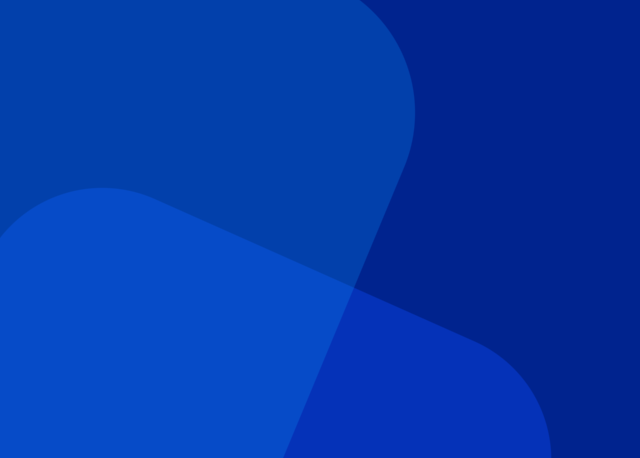
A Shadertoy shader for this background:

```glsl
const vec3 NAVY = vec3(0.000, 0.137, 0.557);
const vec3 STEEL_BLUE = vec3(0.008, 0.251, 0.671);
const vec3 ROYAL_BLUE = vec3(0.018, 0.196, 0.722);
const vec3 BRIGHT_BLUE = vec3(0.024, 0.294, 0.784);

// Lengths are in canvas heights, tilts in degrees clockwise
const vec2 UPPER_CENTER = vec2(-0.4288, 0.3316);
const float UPPER_HALF_SIZE = 1.0939;
const float UPPER_RADIUS = 0.310;
const float UPPER_TILT = 22.6;

const vec2 LOWER_CENTER = vec2(0.4168, -0.1971);
const float LOWER_HALF_SIZE = 0.6645;
const float LOWER_RADIUS = 0.2826;
const float LOWER_TILT = 24.0;

const float EDGE_SOFTNESS = 0.002;

// Signed distance to a tilted square with rounded corners
float roundedSquare(vec2 p, float halfSize, float radius, float tilt) {
    float c = cos(radians(tilt));
    float s = sin(radians(tilt));
    p = vec2(c * p.x - s * p.y, s * p.x + c * p.y);
    vec2 q = abs(p) - (halfSize - radius);
    return length(max(q, 0.0)) + min(max(q.x, q.y), 0.0) - radius;
}

float coverage(float dist) {
    float width = max(EDGE_SOFTNESS, 0.75 / iResolution.y);
    return 1.0 - smoothstep(-width, width, dist);
}

void mainImage(out vec4 fragColor, in vec2 fragCoord) {
    vec2 p = fragCoord / iResolution.y;

    float upper = coverage(roundedSquare(p - UPPER_CENTER, UPPER_HALF_SIZE, UPPER_RADIUS, UPPER_TILT));
    float lower = coverage(roundedSquare(p - LOWER_CENTER, LOWER_HALF_SIZE, LOWER_RADIUS, LOWER_TILT));

    // Each square tints what it covers; the overlap is brightest
    vec3 outsideLower = mix(NAVY, STEEL_BLUE, upper);
    vec3 insideLower = mix(ROYAL_BLUE, BRIGHT_BLUE, upper);
    fragColor = vec4(mix(outsideLower, insideLower, lower), 1.0);
}
```
